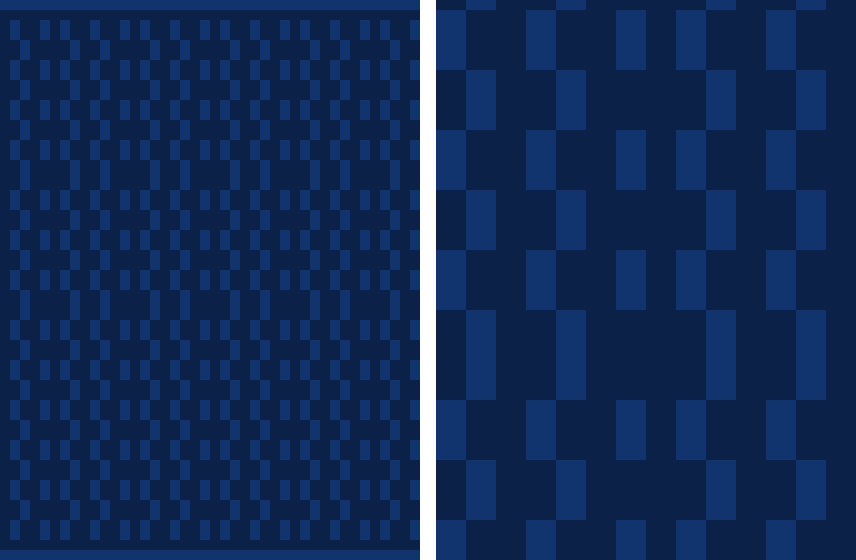
Left: the whole. Right: its middle third, enlarged.
This pattern is drawn by a WebGL 1 fragment shader. Its source:

```glsl
precision highp float;
// Woven two-tone blue grid: staggered short bars in columns, between two border stripes.

uniform vec2 u_resolution;

const vec2 GRID = vec2(42.0, 56.0);   // cells across and down
const float REPEAT = 8.0;             // columns in one repeat
const float BAND = 2.0;               // rows in one band
const float MARGIN = 2.0;             // border stripe plus plain row
const int SAMPLES = 4;                // smoothing samples per axis

const vec3 GROUND = vec3(0.043, 0.129, 0.278);
const vec3 THREAD = vec3(0.067, 0.204, 0.431);

// 1 where a column falls on the given slot of its repeat
float slot(float column, float index) {
  float offset = mod(column - index + 0.5, REPEAT);
  return 1.0 - step(1.0, offset);
}

// Three bars per repeat
float openBand(float column) {
  return slot(column, 1.0) + slot(column, 4.0) + slot(column, 6.0);
}

// Two bars per repeat, shifted sideways from the open band
float shiftedBand(float column) {
  return slot(column, 2.0) + slot(column, 7.0);
}

// Band number of a row; two of the shifted bands are one row taller
float bandIndex(float row) {
  float extraRows = step(17.5, row) + step(30.5, row);
  return floor((row - MARGIN - extraRows + 0.5) / BAND);
}

// Thread mask for one cell, with rows counted from the top
float weave(vec2 cell) {
  float edgeDistance = min(cell.y, GRID.y - 1.0 - cell.y);
  float border = 1.0 - step(0.5, edgeDistance);
  float inside = step(MARGIN - 0.5, edgeDistance);
  float shifted = step(0.5, mod(bandIndex(cell.y) + 0.25, 2.0) - 0.5);
  float bars = mix(openBand(cell.x), shiftedBand(cell.x), shifted);
  return border + inside * bars;
}

// Grid cell under a pixel position
vec2 cellAt(vec2 pixel) {
  vec2 uv = pixel / u_resolution;
  return floor(vec2(uv.x, 1.0 - uv.y) * GRID);
}

// Average the mask over the pixel area for smooth edges
float coverage(vec2 pixel) {
  float total = 0.0;
  for (int j = 0; j < SAMPLES; j++) {
    for (int i = 0; i < SAMPLES; i++) {
      vec2 offset = (vec2(float(i), float(j)) + 0.5) / float(SAMPLES) - 0.5;
      total += weave(cellAt(pixel + offset));
    }
  }
  return total / float(SAMPLES * SAMPLES);
}

void main() {
  gl_FragColor = vec4(mix(GROUND, THREAD, coverage(gl_FragCoord.xy)), 1.0);
}
```
